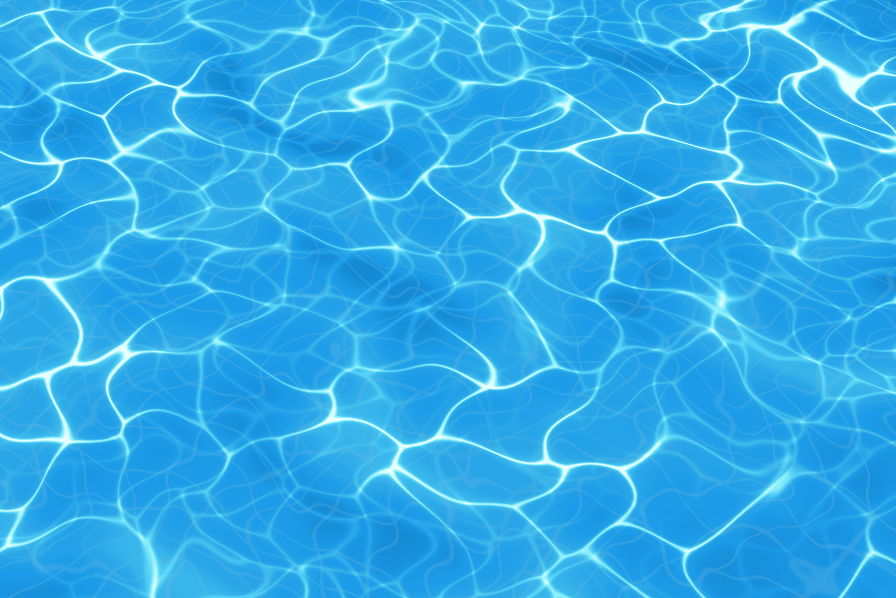
Give the GLSL for this texture, as a WebGL 1 fragment shader.

```glsl
precision highp float;
// Sunlit swimming pool: a web of caustic light over a faint tiled floor, seen at a slant.

uniform vec2 u_resolution;

#define CELLS vec2(5.4, 6.6)   // light cells per canvas height at the near edge
#define TILT 0.33              // how strongly the far water shrinks
#define WARP 0.25              // bending of the light web
#define LINE_WIDTH 0.042
#define GLOW_WIDTH 0.13
#define LINE_LIGHT 0.62
#define GLOW_LIGHT 0.25
#define HAZE 0.42              // broad light and dark patches
#define TILES 11.0             // floor tiles per canvas height
#define GROUT 0.24             // visibility of the tile joints

vec2 hash2(vec2 p) {
  return fract(sin(vec2(dot(p, vec2(127.1, 311.7)), dot(p, vec2(269.5, 183.3)))) * 43758.55);
}

// Layered sines that bend a plane without repeating visibly.
vec2 ripple(vec2 p) {
  vec2 w = sin(p.yx * vec2(1.3, 1.1) + vec2(0.4, 2.1) + 0.7 * p);
  w += 0.55 * sin(p.yx * vec2(2.9, 2.5) + vec2(3.7, 1.2) - 0.9 * p);
  w += 0.28 * sin(p.yx * vec2(5.3, 6.1) + vec2(1.9, 4.4) + 2.1 * p);
  return w;
}

// Smooth patches around 0.5.
float patches(vec2 p) {
  p += 0.6 * ripple(p * 0.8);
  float n = sin(p.x * 1.7 + 1.3 * sin(p.y * 1.1));
  n += sin(p.y * 2.1 - 1.1 * sin(p.x * 1.4 + 2.0));
  n += 0.6 * sin(p.x * 3.1 + p.y * 2.7 + 0.8);
  return 0.5 + 0.19 * n;
}

// Cellular noise: x is the gap to the nearest edge, y the gap to the nearest corner.
vec2 cellGaps(vec2 p) {
  vec2 cell = floor(p);
  vec3 near = vec3(9.0);
  for (int j = -1; j <= 1; j++) {
    for (int i = -1; i <= 1; i++) {
      vec2 c = cell + vec2(float(i), float(j));
      float d = length(c + 0.08 + 0.84 * hash2(c) - p);
      if (d < near.x) near = vec3(d, near.xy);
      else if (d < near.y) near = vec3(near.x, d, near.y);
      else near.z = min(near.z, d);
    }
  }
  return near.yz - near.x;
}

// Sharp bright threads with soft glow, swelling where threads meet.
float caustic(vec2 p, float width, float strength) {
  vec2 gap = cellGaps(p);
  float thread = width * (0.75 + 0.9 * exp(-gap.y * 7.0));
  float line = exp(-gap.x * gap.x / (thread * thread));
  float glow = exp(-gap.x / GLOW_WIDTH);
  float knot = exp(-gap.y / 0.09);
  return strength * (LINE_LIGHT * line + GLOW_LIGHT * glow) + 0.3 * knot * strength;
}

// Thin joints of a slanted tile grid, refracted by the surface.
float tileJoints(vec2 p) {
  vec2 bent = p + 0.045 * ripple(p * 7.0) + 0.02 * ripple(p * 13.0 + 4.0);
  vec2 t = TILES * vec2(dot(bent, vec2(0.85, -0.5)), dot(bent, vec2(0.42, 0.95)));
  vec2 d = abs(fract(t) - 0.5);
  vec2 joint = 1.0 - smoothstep(0.012, 0.05, d);
  return max(joint.x, joint.y);
}

// Water colour from deep blue through cyan to white.
vec3 waterColour(float light) {
  vec3 c = mix(vec3(0.08, 0.54, 0.83), vec3(0.11, 0.61, 0.91), smoothstep(0.0, 0.15, light));
  c = mix(c, vec3(0.16, 0.65, 0.91), smoothstep(0.15, 0.30, light));
  c = mix(c, vec3(0.22, 0.71, 0.92), smoothstep(0.30, 0.42, light));
  c = mix(c, vec3(0.32, 0.81, 0.96), smoothstep(0.42, 0.60, light));
  c = mix(c, vec3(0.54, 0.93, 0.98), smoothstep(0.60, 0.80, light));
  return mix(c, vec3(0.90, 1.0, 1.0), smoothstep(0.80, 1.10, light));
}

void main() {
  vec2 uv = gl_FragCoord.xy / u_resolution.y;
  float middle = 0.5 * u_resolution.x / u_resolution.y;

  // Slanted view: the far water is smaller and flatter.
  float depth = 1.0 / (1.0 - TILT * uv.y);
  vec2 plane = vec2(uv.x - middle, uv.y) * depth;
  vec2 water = plane * CELLS + vec2(17.0, 5.0);

  // The far right is choppier.
  float chop = smoothstep(0.5, 1.3, uv.y + 0.4 * (uv.x - middle));
  vec2 bent = water + WARP * (1.0 + 0.7 * chop) * ripple(water);

  // Broad patches, the main web, then a fainter and finer one.
  float haze = patches(water * 0.9);
  float fade = smoothstep(0.05, 0.95, patches(water * 0.55 + 9.0));
  float light = HAZE * haze - 0.02;
  light += caustic(bent, LINE_WIDTH * depth, 0.3 + 0.7 * fade);
  vec2 fine = bent * 1.35 + 0.3 * ripple(water * 1.2 + 6.0) + 31.0;
  light += caustic(fine, 0.07 * depth, 0.06 + 0.26 * (1.0 - fade) + 0.12 * chop);

  // Pale joints and wandering reflections, hidden under the brightest light.
  float loops = 1.0 - smoothstep(0.004, 0.022, abs(haze - 0.66));
  float pale = max(tileJoints(plane), 0.6 * loops) * (1.0 - smoothstep(0.4, 0.7, light));
  vec3 colour = mix(waterColour(light), vec3(0.47, 0.74, 0.86), GROUT * pale);
  gl_FragColor = vec4(colour, 1.0);
}
```
